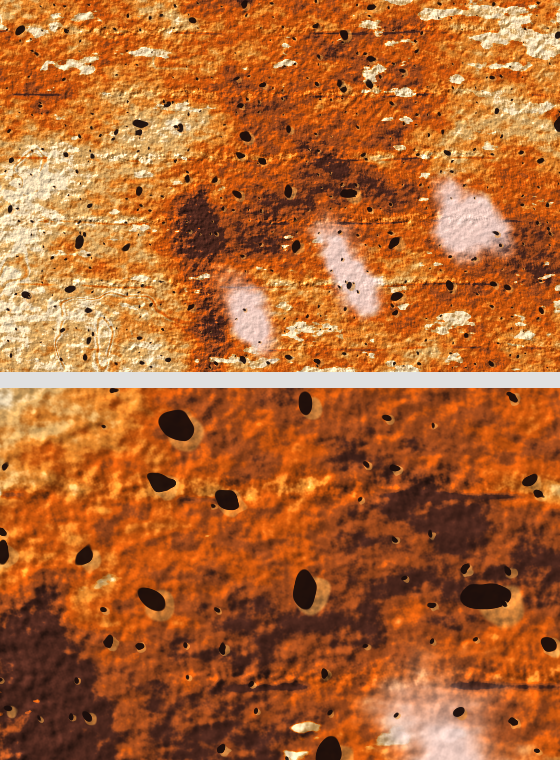
Top, the full canvas; bottom, a detail of the centre.
Give the GLSL for this texture, as a WebGL 1 fragment shader.

```glsl
precision highp float;
// Weathered rusty concrete: layered noise picks a tone from a rust-to-cream ramp,
// then board seams, pale veins, flaked paint, soft sprays and shadowed pits are
// added. A small height difference lights the grain from the upper left.

#define RUST_LEVEL 0.40
#define BROAD_CONTRAST 1.05
#define MID_CONTRAST 0.70
#define FINE_CONTRAST 0.50
#define PLASTER_LIFT 0.30
#define FLAKE_LEVEL 0.68
#define SEAM_SPACING 0.17
#define RELIEF 1.15
#define GRAIN_SCALE 75.0
#define PIT_SHARE 0.36

uniform vec2 u_resolution;

const vec3 SHADOW = vec3(0.10, 0.05, 0.04);
const vec3 UMBER = vec3(0.29, 0.15, 0.11);
const vec3 BROWN = vec3(0.60, 0.28, 0.11);
const vec3 RUST = vec3(0.77, 0.33, 0.06);
const vec3 AMBER = vec3(0.85, 0.50, 0.17);
const vec3 TAN = vec3(0.85, 0.65, 0.38);
const vec3 CREAM = vec3(0.95, 0.85, 0.69);
const vec3 SPRAY = vec3(0.94, 0.81, 0.77);

float hash(vec2 p) {
  return fract(sin(dot(p, vec2(127.1, 311.7))) * 43758.5453);
}

float noise(vec2 p) {
  vec2 i = floor(p), f = fract(p);
  f = f * f * (3.0 - 2.0 * f);
  return mix(mix(hash(i), hash(i + vec2(1.0, 0.0)), f.x),
             mix(hash(i + vec2(0.0, 1.0)), hash(i + 1.0), f.x), f.y);
}

float fbm(vec2 p) {
  float sum = 0.0, amp = 0.533;
  for (int i = 0; i < 4; i++) {
    sum += amp * noise(p);
    p = mat2(1.6, 1.2, -1.2, 1.6) * p + 9.7;
    amp *= 0.5;
  }
  return sum;
}

float bell(float x, float width) {
  return exp(-x * x / (width * width));
}

vec3 rustRamp(float t) {
  vec3 c = mix(UMBER, BROWN, smoothstep(-0.06, 0.13, t));
  c = mix(c, RUST, smoothstep(0.15, 0.31, t));
  c = mix(c, AMBER, smoothstep(0.34, 0.53, t));
  c = mix(c, TAN, smoothstep(0.53, 0.71, t));
  return mix(c, CREAM, smoothstep(0.76, 0.95, t));
}

// One pit per chosen cell: x is the dark hollow, y the sunlit lip beside it.
vec2 pits(vec2 p, float cells, float share) {
  vec2 q = p * cells, id = floor(q) + cells;
  vec2 d = fract(q) - 0.32 - 0.36 * vec2(hash(id), hash(id + 3.7));
  float size = hash(id + 8.1);
  float r = mix(0.06, 0.15, size * size);
  float a = 6.2832 * hash(id + 5.3);
  float soft = 0.8 * cells / u_resolution.y;
  float wobble = 0.7 * r * (noise(q * 9.0) - 0.5);
  vec2 e = mat2(cos(a), sin(a), -sin(a), cos(a)) * d * vec2(1.0, 1.0);
  float hollow = length(e * vec2(0.85, 1.35)) + wobble;
  float lip = length(d - r * vec2(0.65, -0.45)) + wobble;
  float present = step(hash(id + 1.9), share);
  float dark = 1.0 - smoothstep(r - soft, r + soft, hollow);
  float lit = 1.0 - smoothstep(r, r * 1.2 + soft, lip);
  return present * vec2(dark, lit * (1.0 - dark));
}

void main() {
  vec2 p = gl_FragCoord.xy / u_resolution.y;
  vec2 w = p + 0.16 * (vec2(fbm(p * 5.0), fbm(p * 5.0 + 7.3)) - 0.5);

  // Stains at three sizes, drawn out sideways
  float broad = fbm(w * vec2(2.2, 4.2) + 2.0) - 0.5;
  float mid = fbm(w * vec2(8.0, 14.0) + 3.0) - 0.5;
  float fine = fbm(p * vec2(42.0, 70.0)) - 0.5;
  float tone = RUST_LEVEL + BROAD_CONTRAST * broad + MID_CONTRAST * mid + FINE_CONTRAST * fine;

  // Bare plaster at lower left, ending in a dark crevice
  float plaster = (1.0 - smoothstep(0.42, 0.56, w.x)) * (1.0 - smoothstep(0.60, 0.82, w.y));
  float crevice = bell(w.x - 0.54, 0.04) * (1.0 - smoothstep(0.42, 0.58, w.y));
  float vein = abs(fbm(w * 3.2 + 5.0) - 0.5);
  tone += PLASTER_LIFT * plaster - 0.28 * crevice;
  tone += (0.25 * bell(vein - 0.014, 0.007) - 0.18 * bell(vein, 0.006)) * (1.0 - smoothstep(0.35, 0.65, p.x));

  // Crusty board seams with broken cracks
  float level = (p.y - 0.07 + 0.012 * (noise(vec2(p.x * 6.0, 2.0)) - 0.5)) / SEAM_SPACING;
  float seam = (fract(level + 0.5) - 0.5) * SEAM_SPACING;
  float crust = bell(seam, 0.012) * smoothstep(0.25, 0.7, noise(p * vec2(5.0, 3.0)));
  float crack = bell(seam + 0.008, 0.003) * smoothstep(0.4, 0.65, noise(p * vec2(16.0, 5.0)));
  tone += 0.15 * crust - 0.35 * crack;

  // Ragged flakes, densest at upper right
  float corner = smoothstep(0.70, 0.98, p.y) * smoothstep(0.75, 1.15, p.x);
  float flake = fbm(p * vec2(13.0, 28.0) + 11.0) + 0.17 * corner + 0.35 * broad + 0.25 * fine;
  tone = mix(tone, 0.88 + 0.4 * fine, smoothstep(FLAKE_LEVEL, FLAKE_LEVEL + 0.05, flake));

  // Slanted soft sprays stepping up to the right
  float spray = 0.0;
  for (int i = 0; i < 3; i++) {
    vec2 d = w - vec2(0.67, 0.15) - float(i) * vec2(0.30, 0.13);
    vec2 s = vec2(0.87 * d.x + 0.5 * d.y, 0.87 * d.y - 0.5 * d.x) / vec2(0.065, 0.13);
    spray = max(spray, exp(-dot(s, s)));
  }
  spray = smoothstep(0.22, 0.75, spray + 0.5 * mid + 0.25 * fine);

  // Gritty relief
  vec2 toLight = vec2(-0.0016, 0.0016);
  float slope = fbm((p - toLight) * GRAIN_SCALE) - fbm((p + toLight) * GRAIN_SCALE);
  slope *= RELIEF * (1.0 + 0.8 * crust + 0.6 * crevice) * (1.0 - 0.5 * spray);
  vec3 color = rustRamp(tone + 0.35 * slope);
  color = mix(color, SPRAY, 0.95 * spray) * (1.0 + slope);

  // Pits from large to small
  for (int i = 0; i < 3; i++) {
    vec2 pit = pits(p, 7.0 * pow(2.1, float(i)), PIT_SHARE - 0.06 * float(i));
    color = mix(color, mix(AMBER, TAN, 0.5 + fine) * (1.0 + slope), 0.65 * pit.y);
    color = mix(color, SHADOW, 0.95 * pit.x);
  }
  gl_FragColor = vec4(clamp(color, 0.0, 1.0), 1.0);
}
```
